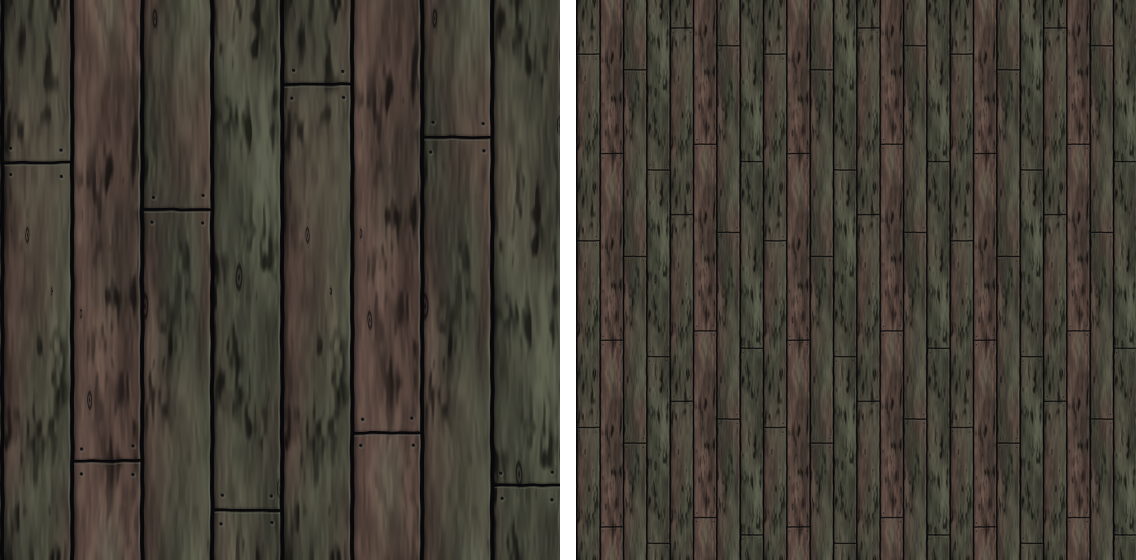
Left, the tile; right, the same tile 3 across and 3 down.
Reproduce this texture procedurally as a WebGL 2 fragment shader.

```glsl
#version 300 es
precision highp float;
// Weathered vertical wood planks with dark gaps, butt joints, nails and knots; tiles.

#define PLANKS 8.0
#define GAP_X 0.004       // centre of the first gap
#define GAP_HALF 0.0035   // half width of the long gaps
#define JOINT_HALF 0.0023 // half width of the butt joints
#define NAIL_RADIUS 0.0042
#define NAIL_OFFSET 0.024 // nail distance from its joint
#define STREAKS 0.62      // strength of dark weathering
#define SHADE vec3(0.150, 0.130, 0.120)
#define LIGHT vec3(0.390, 0.363, 0.322)
#define GAP_COLOR vec3(0.030, 0.026, 0.034)
#define EDGE_COLOR vec3(0.390, 0.405, 0.365)

uniform vec2 u_resolution;
out vec4 fragColor;

const float TAU = 6.2831853;

// Height of the joint in each plank
const float JOINTS[8] = float[8](0.710, 0.177, 0.626, 0.089, 0.850, 0.227, 0.755, 0.134);

// Two knots per board type: position across, height, half length
const vec3 KNOTS[8] = vec3[8](
    vec3(0.36, 0.580, 0.026), vec3(0.70, 0.480, 0.012),
    vec3(0.25, 0.285, 0.030), vec3(0.12, 0.440, 0.015),
    vec3(0.18, 0.967, 0.030), vec3(0.04, 0.453, 0.042),
    vec3(0.38, 0.505, 0.043), vec3(0.96, 0.128, 0.030));

float hash(vec2 p) {
    return fract(sin(dot(p, vec2(127.1, 311.7))) * 43758.5453);
}

// Signed distance on a circle of length one
float wrapped(float d) {
    return fract(d + 0.5) - 0.5;
}

// Value noise that wraps vertically after a whole number of cells
float noise(vec2 p, float period) {
    vec2 i = floor(p), f = fract(p);
    f = f * f * (3.0 - 2.0 * f);
    float y0 = mod(i.y, period), y1 = mod(i.y + 1.0, period);
    return mix(mix(hash(vec2(i.x, y0)), hash(vec2(i.x + 1.0, y0)), f.x),
               mix(hash(vec2(i.x, y1)), hash(vec2(i.x + 1.0, y1)), f.x), f.y);
}

// Noise stretched along the board, with its own seed
float grain(vec2 p, vec2 cells, float seed) {
    return noise(vec2(p.x * cells.x + seed * 61.0, p.y * cells.y), cells.y);
}

void main() {
    vec2 uv = gl_FragCoord.xy / u_resolution;

    // Plank index and local position; slightly uneven sawn sides
    float wobble = 0.0004 * (sin(TAU * (7.0 * uv.y + 3.0 * uv.x)) + sin(TAU * (17.0 * uv.y - 5.0 * uv.x)));
    float column = (uv.x - GAP_X + wobble) * PLANKS;
    float id = mod(floor(column), PLANKS);
    float u = fract(column);

    // Four board types, reused with a vertical shift
    float board = mod(id, 4.0);
    float shift = id == 5.0 ? 0.143 : (id == 7.0 ? -0.352 : 0.0);
    vec2 p = vec2(u, fract(uv.y - shift));

    // Knots: dark rings that also bend the grain around them
    float knot = 0.0;
    for (int k = 0; k < 2; k++) {
        vec3 spot = KNOTS[int(board) * 2 + k];
        vec2 q = vec2((u - spot.x) / PLANKS, wrapped(p.y - spot.y)) / spot.z;
        float r = length(q * vec2(3.6, 1.0)) + 0.5 * abs(q.x);
        float rings = 0.5 + 0.5 * cos(r * 13.0);
        knot = max(knot, smoothstep(1.1, 0.25, r) * mix(0.3, 1.0, rings));
        p.x += 0.06 * sign(q.x) * smoothstep(0.0, 0.5, abs(q.x)) * exp(-r * r * 0.5);
    }
    p.x += 0.05 * (grain(vec2(u, p.y), vec2(2.0, 7.0), board + 9.0) - 0.5);

    // Grain from broad patches down to fine fibres
    float broad = grain(p, vec2(2.5, 5.0), board);
    float medium = grain(p, vec2(9.0, 10.0), board + 1.3);
    float fine = grain(p, vec2(30.0, 26.0), board + 2.7);
    float tone = 0.58 + 0.52 * (broad - 0.5) + 0.34 * (medium - 0.5) + 0.32 * (fine - 0.5);
    vec3 color = mix(SHADE, LIGHT, clamp(tone, 0.0, 1.0));

    // Red-brown to grey-green stain
    float stain = grain(p, vec2(1.6, 4.0), board + 4.1) - 0.3 * sin(id * TAU / 4.0);
    color *= mix(vec3(1.09, 0.95, 0.95), vec3(0.93, 1.03, 0.95), smoothstep(0.1, 0.9, stain));

    // Dark weathered streaks gathered in patches
    float streak = 0.6 * grain(p, vec2(8.0, 13.0), board + 5.9) + 0.4 * grain(p, vec2(22.0, 34.0), board + 7.2);
    float patches = smoothstep(0.3, 0.75, grain(p, vec2(2.0, 6.0), board + 8.6));
    color *= 1.0 - STREAKS * smoothstep(0.5, 0.82, streak) * patches;
    color = mix(color, GAP_COLOR, 0.8 * knot);

    // Nails: two above and two below the joint
    float joint = wrapped(uv.y - JOINTS[int(id)]);
    for (int n = 0; n < 4; n++) {
        vec2 side = vec2(n % 2, n / 2) * 2.0 - 1.0;
        vec2 jitter = vec2(hash(vec2(id, n)), hash(vec2(n, id + 20.0))) - 0.5;
        vec2 q = vec2((u - 0.5 - 0.36 * side.x) / PLANKS, joint - NAIL_OFFSET * side.y) - 0.006 * jitter;
        float rim = length(q - vec2(0.0012, -0.0015));
        color = mix(color, EDGE_COLOR, 0.3 * smoothstep(NAIL_RADIUS + 0.002, NAIL_RADIUS, rim));
        color = mix(color, GAP_COLOR, 0.85 * smoothstep(NAIL_RADIUS, NAIL_RADIUS - 0.0025, length(q)));
    }

    // Soft shadow and worn light edges beside gaps and joints
    float left = u / PLANKS, right = (1.0 - u) / PLANKS;
    float seam = joint + 0.002 * (grain(vec2(u, 0.0), vec2(7.0, 1.0), id + 30.0) - 0.5);
    float worn = grain(vec2(0.0, uv.y), vec2(1.0, 24.0), id + 40.0);
    color *= mix(0.62, 1.0, smoothstep(0.002, 0.013, left));
    color *= mix(0.75, 1.0, smoothstep(0.001, 0.008, abs(seam)));
    color = mix(color, EDGE_COLOR, mix(0.2, 0.75, worn) * smoothstep(0.0025, 0.0, abs(right - 0.0055)));
    color = mix(color, EDGE_COLOR, 0.45 * smoothstep(0.0022, 0.0, abs(seam + 0.005)));

    // Open joints and gaps
    float open = smoothstep(JOINT_HALF + 0.001, JOINT_HALF - 0.001, abs(seam));
    open = max(open, smoothstep(GAP_HALF + 0.0012, GAP_HALF - 0.0012, min(left, right)));
    fragColor = vec4(mix(color, GAP_COLOR, open), 1.0);
}
```
